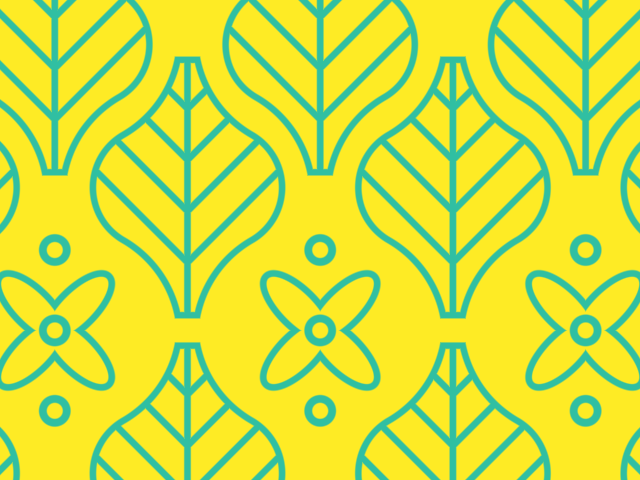
A Shadertoy shader for this pattern:

```glsl
// Teal outlined leaves and four-petal blossoms on yellow, in a half-drop repeat.
// Each column cycles blossom, leaf, leaf; a second column fills the gaps, shifted
// by half a cycle. Motifs are stroked distance fields, 576 units per canvas height.

float stroke(float d, float halfWidth) {
    return abs(d) - halfWidth;
}

// Bulging arc joined smoothly to a concave neck, cut flat at both ends.
float leafBody(vec2 p) {
    vec2 q = abs(p);
    vec2 axis = vec2(0.5, 0.8660254);
    vec2 bulgeCenter = vec2(40.5, 0.0);
    vec2 neckCenter = bulgeCenter + (73.0 + 136.0) * axis;
    bool onNeck = dot(q - bulgeCenter, vec2(-axis.y, axis.x)) > 0.0;
    float side = onNeck ? 136.0 - length(q - neckCenter)
                        : length(q - bulgeCenter) - 73.0;
    return max(side, q.y - 153.2);
}

float leaf(vec2 p) {
    float body = leafBody(p);
    float midrib = stroke(p.x, 4.0);

    // Four diagonal veins on each side, meeting at the midrib
    float diagonal = 90.0 - p.y - abs(p.x);
    float index = clamp(floor(diagonal / 61.5 + 0.5), 0.0, 3.0);
    float vein = stroke((diagonal - 61.5 * index) * 0.7071068, 4.0);

    return min(stroke(body, 3.9), max(body, min(midrib, vein)));
}

float ellipse(vec2 p, vec2 radii) {
    float k0 = length(p / radii);
    float k1 = length(p / (radii * radii));
    return k0 * (k0 - 1.0) / max(k1, 1e-6);
}

float ring(vec2 p) {
    return stroke(length(p) - 14.3, 4.7);
}

float blossom(vec2 p) {
    vec2 q = abs(p);
    // Fold into one quadrant, with the petal along its diagonal
    vec2 along = vec2(q.x + q.y, q.x - q.y) * 0.7071068;
    float petal = stroke(ellipse(along - vec2(38.0, 0.0), vec2(54.0, 22.3)), 4.0);
    float dots = ring(vec2(p.x, q.y - 96.5));
    return min(petal, min(ring(p), dots));
}

// One set of identical columns; origin is the center of a blossom.
float columns(vec2 p) {
    p.x -= 318.5 * floor(p.x / 318.5 + 0.5);
    float slot = floor(p.y / 343.0 + 0.5);
    p.y -= 343.0 * slot;
    return mod(slot, 3.0) < 0.5 ? blossom(p) : leaf(p);
}

void mainImage(out vec4 fragColor, in vec2 fragCoord) {
    float pixel = 576.0 / iResolution.y;
    vec2 p = fragCoord * pixel;
    p.y = 576.0 - p.y; // measure downward from the top edge

    vec2 origin = vec2(225.0, -118.0);
    vec2 halfDrop = vec2(159.25, 514.5);
    float d = min(columns(p - origin), columns(p - origin - halfDrop));

    vec3 yellow = vec3(0.995, 0.92, 0.145);
    vec3 teal = vec3(0.19, 0.75, 0.635);
    float ink = 1.0 - smoothstep(-pixel, pixel, d);
    fragColor = vec4(mix(yellow, teal, ink), 1.0);
}
```
